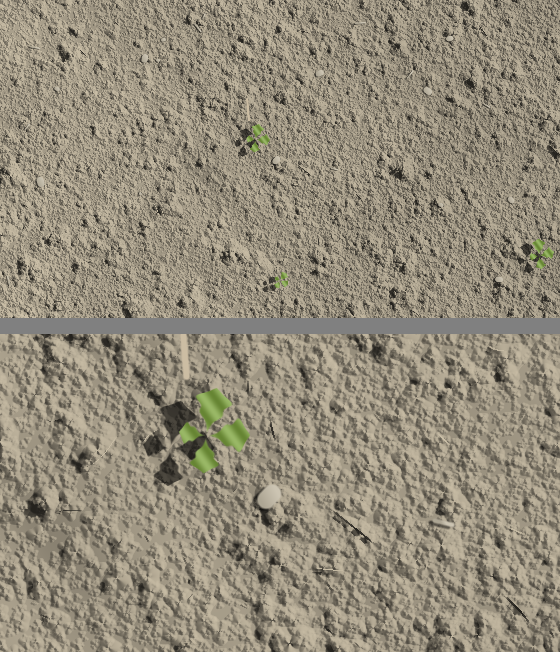
Top: the whole. Bottom: its middle third, enlarged.
A WebGL 1 fragment shader for this texture:

```glsl
precision highp float;
// Dry, cloddy soil in low side light, with pebbles, straw and a few seedlings.
uniform vec2 u_resolution;

vec2 hash2(vec2 p) {
  return fract(sin(vec2(dot(p, vec2(127.1, 311.7)), dot(p, vec2(269.5, 183.3)))) * 43758.5);
}

mat2 rotation(float a) {
  return mat2(cos(a), -sin(a), sin(a), cos(a));
}

// Broad unevenness, about -1 to 1.
float swell(vec2 p) {
  return 0.5 * sin(5.1 * p.x + 2.0 * sin(3.7 * p.y + 1.0))
       + 0.3 * sin(9.3 * p.y - 4.0 * p.x + 1.6 * sin(7.0 * p.x))
       + 0.2 * sin(17.0 * p.x + 13.0 * p.y + 2.0 * sin(11.0 * p.y));
}

// Cellular layer of irregular domes; fill is the share of occupied cells.
float clods(vec2 p, float fill) {
  vec2 cell = floor(p);
  float top = 0.0;
  for (int j = -1; j <= 1; j++) {
    for (int i = -1; i <= 1; i++) {
      vec2 id = cell + vec2(float(i), float(j));
      vec2 seat = hash2(id), kind = hash2(id + 31.7);
      vec2 d = p - id - seat;
      float r = mix(0.3, 0.65, kind.x);
      r *= 1.0 + 0.18 * sin(3.0 * atan(d.y, d.x + 1e-5) + 6.3 * seat.x);
      float dome = 0.42 * r * max(0.0, 1.0 - dot(d, d) / (r * r));
      top = max(top, dome * step(kind.y, fill));
    }
  }
  return top;
}

// Soil height: faint chevron tracks below five sizes of crumbs.
float soilHeight(vec2 p) {
  float rough = 0.85 + 0.3 * swell(p * 1.3 + 4.0) + 0.12 * p.x;
  float track = p.y + 0.9 * abs(p.x - 0.55) + 0.05 * swell(p * 2.0);
  float h = 0.006 * sin(24.0 * track) * (1.0 - smoothstep(0.3, 1.5, p.x));
  float freq = 14.0;
  vec2 q = p;
  for (int i = 0; i < 5; i++) {
    h += clods(q * freq + float(i) * 17.3, (0.15 + 0.2 * float(i)) * rough) / freq;
    freq *= 1.75;
    q = rotation(0.7) * q;
  }
  return h;
}

float leaf(vec2 p, float angle, float len) {
  vec2 q = rotation(angle) * p;
  float t = clamp(q.x / len, 0.0, 1.0);
  float lobes = 1.0 + 0.2 * sin(19.0 * t);
  float halfWidth = len * 0.3 * sin(3.1416 * t * t) * lobes + 0.003 * sin(3.1416 * t);
  return smoothstep(0.0, 0.003, halfWidth - abs(q.y));
}

float seedling(vec2 p, float size, float turn) {
  float cover = 0.0;
  for (int i = 0; i < 4; i++) {
    float k = float(i);
    cover = max(cover, leaf(p, turn + 1.65 * k, size * (0.75 + 0.25 * cos(2.4 * k))));
  }
  return cover;
}

float seedlings(vec2 p) {
  float cover = seedling(p - vec2(0.803, 0.56), 0.052, 1.35);
  cover = max(cover, seedling(p - vec2(0.88, 0.117), 0.033, 0.9));
  return max(cover, seedling(p - vec2(1.695, 0.195), 0.055, 1.6));
}

// Rounded bar, used for pebbles and straw.
float bar(vec2 p, float halfLength, float radius) {
  p.x -= clamp(p.x, -halfLength, halfLength);
  return 1.0 - smoothstep(-0.0015, 0.0015, length(p) - radius);
}

void main() {
  vec2 p = gl_FragCoord.xy / u_resolution.y;
  vec2 sun = normalize(vec2(0.9, 0.45));

  // Slope towards the sun, and shadows thrown by higher soil.
  float h = soilHeight(p);
  float slope = 1.4 * (h - soilHeight(p + sun * 0.002)) / 0.002;
  float block = max(soilHeight(p + sun * 0.008) - h - 0.005,
                    soilHeight(p + sun * 0.02) - h - 0.0125);
  float shadow = smoothstep(-0.0005, 0.003, block);
  float tone = 0.615 + 0.025 * swell(p * 1.7) - 0.035 * (p.x - 0.88);
  tone += slope > 0.0 ? 0.21 * slope / (1.0 + slope) : 0.3 * slope / (1.0 - 0.5 * slope);
  tone = max(tone, 0.2) * (1.0 - 0.55 * shadow);
  tone *= 1.0 - 0.6 * seedlings(p + sun * vec2(0.042, 0.03));
  vec3 color = max(tone, 0.14) * vec3(1.0, 0.943, 0.825);

  // Scattered pale pebbles and bits of straw.
  for (int i = 0; i < 22; i++) {
    float k = float(i);
    vec2 seat = hash2(vec2(k, 5.2)), kind = hash2(vec2(k, 9.4));
    bool straw = kind.x > 0.6;
    float halfLength = straw ? 0.007 + 0.012 * kind.y : 0.005 * kind.y;
    float radius = straw ? 0.0022 : 0.004 + 0.007 * kind.y * kind.y;
    mat2 turn = rotation(6.3 * seat.x + 2.0 * k);
    vec2 d = turn * (p - seat * vec2(1.766, 1.0));
    vec2 sunward = turn * sun;
    color *= 1.0 - 0.5 * bar(d + sunward * 0.005, halfLength, radius);
    vec3 pale = vec3(0.74, 0.71, 0.64) + 0.06 * clamp(dot(d, sunward) / radius, -1.0, 1.0);
    color = mix(color, pale, bar(d, halfLength, radius));
  }
  float stalk = bar(rotation(1.65) * (p - vec2(0.78, 0.655)), 0.033, 0.0035);
  color = mix(color, vec3(0.8, 0.74, 0.64), stalk);

  vec3 green = vec3(0.5, 0.62, 0.3) + 0.1 * sin(p.x * 260.0 + p.y * 190.0);
  color = mix(color, green, seedlings(p));
  gl_FragColor = vec4(color, 1.0);
}
```
